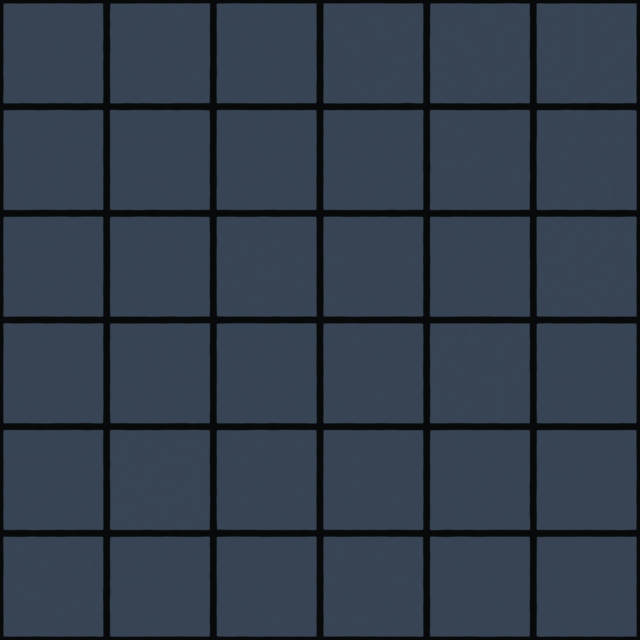
This pattern is drawn by a Shadertoy shader. Its source:

```glsl
// Square slate-blue tiles in a regular grid with near-black grout.
// Each tile is a rounded-box distance function in a repeated cell; wrapping
// gradient noise gives the edges a slight wobble and the faces a faint mottle.

#define REPEATS 6.0          // tiles across and down
#define GROUT_WIDTH 0.063    // in tile cells
#define CORNER_RADIUS 0.014  // in tile cells
#define EDGE_SOFTNESS 0.009  // half width of the edge blend, in tile cells
#define EDGE_WOBBLE 0.004    // in tile cells
#define WOBBLE_SCALE 8.0     // noise cells per tile, whole number
#define MOTTLE 0.006
#define TONE_VARIATION 0.006
#define TILE_COLOR vec3(0.218, 0.268, 0.328)
#define GROUT_COLOR vec3(0.026, 0.034, 0.040)

float hash(vec2 p) {
    vec3 q = fract(vec3(p.xyx) * 0.1031);
    q += dot(q, q.yzx + 33.33);
    return fract((q.x + q.y) * q.z);
}

// Dot product of a lattice gradient, wrapped at period, with the offset to it
float lattice(vec2 corner, vec2 offset, float period) {
    float angle = 6.2832 * hash(mod(corner, period));
    return dot(vec2(cos(angle), sin(angle)), offset);
}

float gradientNoise(vec2 p, float period) {
    vec2 i = floor(p), f = p - i;
    vec2 u = f * f * f * (f * (f * 6.0 - 15.0) + 10.0);
    vec2 e = vec2(1.0, 0.0);
    return mix(mix(lattice(i, f, period), lattice(i + e, f - e, period), u.x),
               mix(lattice(i + e.yx, f - e.yx, period),
                   lattice(i + e.xx, f - e.xx, period), u.x), u.y);
}

float roundedBox(vec2 p, float halfSize, float radius) {
    vec2 q = abs(p) - halfSize + radius;
    return length(max(q, 0.0)) + min(max(q.x, q.y), 0.0) - radius;
}

void mainImage(out vec4 fragColor, in vec2 fragCoord) {
    // Repeated cells, with the grout centred on their borders
    vec2 grid = fragCoord / iResolution.xy * REPEATS;
    vec2 local = fract(grid) - 0.5;
    float noise = gradientNoise(grid * WOBBLE_SCALE, REPEATS * WOBBLE_SCALE);

    // Tile shape with softened, slightly uneven edges
    float dist = roundedBox(local, 0.5 - 0.5 * GROUT_WIDTH, CORNER_RADIUS);
    dist += EDGE_WOBBLE * noise;
    float pixel = REPEATS / min(iResolution.x, iResolution.y);
    float blend = max(EDGE_SOFTNESS, 0.7 * pixel);
    float tile = 1.0 - smoothstep(-blend, blend, dist);

    // Faint difference between tiles and across each face
    float tone = 1.0 + TONE_VARIATION * (hash(floor(grid) + 7.0) - 0.5);
    vec3 face = TILE_COLOR * (tone + MOTTLE * noise);
    fragColor = vec4(mix(GROUT_COLOR, face, tile), 1.0);
}
```
